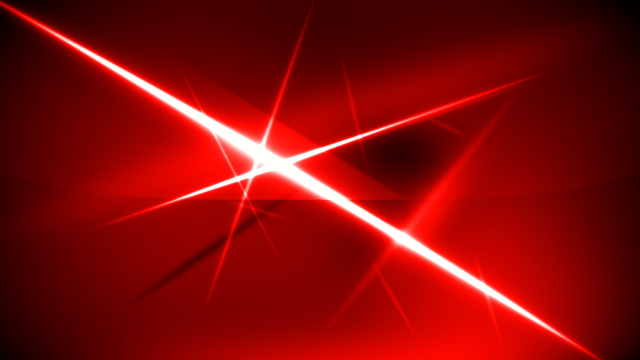
Give the GLSL for this background, as a Shadertoy shader.

```glsl
const vec2 CANVAS = vec2(16.0 / 9.0, 1.0);

// Thin secondary rays: start.xy, end.xy
const vec4 FAINT_RAYS[6] = vec4[6](
    vec4(0.944, 0.861, 1.023, 0.514),
    vec4(1.030, 0.282, 1.157, 0.062),
    vec4(1.180, 0.676, 1.300, 0.618),
    vec4(0.613, 0.449, 0.810, 0.387),
    vec4(1.315, 0.306, 1.394, 0.040),
    vec4(0.880, 0.569, 1.481, 0.773));

// Soft elliptical light, turned by an angle
float glow(vec2 p, vec2 center, vec2 radius, float angle) {
    vec2 q = p - center;
    float c = cos(angle), s = sin(angle);
    q = vec2(c * q.x + s * q.y, c * q.y - s * q.x) / radius;
    return exp(-dot(q, q));
}

// Signed distance to the line through a and b
float lineSide(vec2 p, vec2 a, vec2 b) {
    vec2 dir = normalize(b - a);
    return dot(p - a, vec2(-dir.y, dir.x));
}

// Light streak that tapers towards both ends, optionally bowed
float streak(vec2 p, vec2 a, vec2 b, float width, float bow) {
    vec2 ab = b - a;
    float t = dot(p - a, ab) / dot(ab, ab);
    float taper = max(4.0 * t * (1.0 - t), 0.0);
    float d = lineSide(p, a, b) - bow * taper;
    float w = max(width * sqrt(taper), 0.6 / iResolution.y);
    return taper * exp(-d * d / (w * w));
}

// Broad light and shade behind the rays
float ambient(vec2 p) {
    float v = 0.31;
    v += 0.28 * glow(p, vec2(0.55, 0.42), vec2(0.55, 0.40), 0.0);
    v += 0.58 * glow(p, vec2(1.42, 0.08), vec2(0.40, 0.28), -0.3);
    v += 0.45 * glow(p, vec2(0.97, -0.03), vec2(0.60, 0.10), 0.0);
    v += 0.18 * glow(p, vec2(1.40, 0.44), vec2(0.28, 0.26), 0.0);
    v += 0.42 * glow(p, vec2(1.20, 0.42), vec2(0.17, 0.05), 0.9);
    v -= 0.34 * glow(p, vec2(1.11, 0.57), vec2(0.15, 0.10), -0.3);
    v -= 0.14 * glow(p, vec2(1.00, 0.31), vec2(0.10, 0.14), -0.4);
    v -= 0.10 * glow(p, vec2(0.88, 0.92), vec2(0.30, 0.18), 0.0);
    v += 0.28 * streak(p, vec2(-0.05, 0.34), vec2(1.84, 0.98), 0.085, 0.0);
    v -= 0.25 * streak(p, vec2(0.347, 0.144), vec2(0.845, 0.486), 0.014, 0.0);
    return v;
}

// Glossy upper panel with a curved lower rim and a lit wedge
float panel(vec2 p) {
    float u = 2.0 * p.x / CANVAS.x - 1.0;
    float rim = 0.445 + 0.076 * u * u * u * u;
    float edge = 1.0 / iResolution.y;
    float inside = smoothstep(-edge, edge, p.y - rim);
    float side = lineSide(p, vec2(0.486, 0.838), vec2(1.134, 0.444));
    float wedge = smoothstep(0.008, -0.008, side);
    wedge *= glow(p, vec2(0.82, 0.52), vec2(0.32, 0.25), -0.4);
    return inside * (0.05 + 0.28 * wedge);
}

float vignette(vec2 p) {
    vec2 q = abs(2.0 * p / CANVAS - 1.0);
    vec2 q2 = q * q;
    float side = 0.48 * q2.x * q2.x;
    float corner = 0.45 * q2.x * q2.y * q2.y;
    float top = 0.18 * smoothstep(0.65, 1.0, p.y);
    return max(1.0 - side - corner - top, 0.04);
}

// Narrow crossing rays
float rays(vec2 p) {
    float v = 0.0;
    vec2 a = vec2(0.255, 0.363), b = vec2(1.528, 0.803);
    v += 0.85 * streak(p, a, b, 0.007, 0.0);
    v += 0.75 * streak(p, mix(a, b, 0.12), mix(a, b, 0.72), 0.006, 0.0);
    v += 0.22 * streak(p, a, b, 0.022, 0.0);
    vec2 top = vec2(0.880, 1.020), foot = vec2(0.5625, 0.125);
    v += 0.50 * streak(p, top, foot, 0.006, 0.0);
    v += 0.14 * streak(p, top, foot, 0.018, 0.0);
    v += 0.32 * streak(p, vec2(0.486, 0.838), vec2(0.792, 0.248), 0.004, 0.0);
    v += 0.22 * streak(p, vec2(0.880, 0.050), vec2(1.458, 0.769), 0.015, 0.0);
    for (int i = 0; i < FAINT_RAYS.length(); i++) {
        v += 0.20 * streak(p, FAINT_RAYS[i].xy, FAINT_RAYS[i].zw, 0.006, 0.0);
    }
    return v;
}

// Dominant diagonal beam: halo, body and white core
float mainBeam(vec2 p) {
    vec2 a = vec2(-0.139, 1.070), b = vec2(1.725, -0.037);
    float v = 0.35 * streak(p, a, b, 0.050, 0.008);
    v += 0.75 * streak(p, a, b, 0.021, 0.011);
    return v + 1.60 * streak(p, a, b, 0.010, 0.016);
}

// Black to red, then through pink to white
vec3 heatRamp(float v) {
    float white = smoothstep(0.95, 2.0, v);
    float red = clamp(v, 0.0, 1.0);
    return vec3(red, 0.03 * red * red * red + 0.97 * white, 0.99 * white);
}

void mainImage(out vec4 fragColor, in vec2 fragCoord) {
    vec2 p = fragCoord / iResolution.xy * CANVAS;
    float light = (ambient(p) + panel(p)) * vignette(p);
    light += rays(p) + mainBeam(p);
    fragColor = vec4(heatRamp(light), 1.0);
}
```
